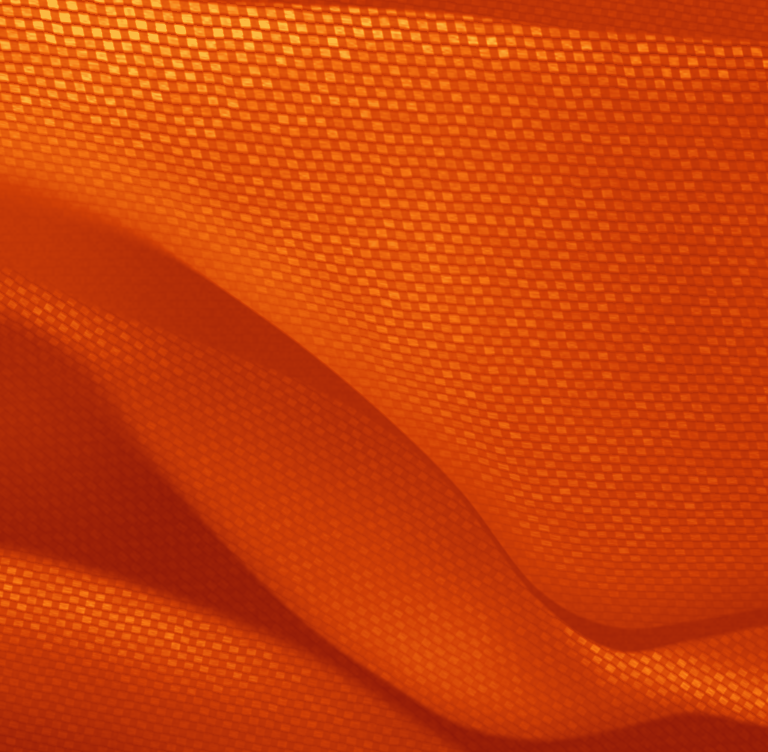
Give the GLSL for this texture, as a WebGL 2 fragment shader.

```glsl
#version 300 es
precision highp float;
// Draped orange woven cloth: lit folds, red hollows and a basket weave.
uniform vec2 u_resolution;
out vec4 fragColor;

// Heights of the fold edges at eleven even steps across the canvas
const float BACK_EDGE[11] = float[](1.03, 1.015, 1.004, 0.997, 0.993, 0.988, 0.98, 0.967, 0.957, 0.95, 0.945);
const float MAIN_EDGE[11] = float[](0.75, 0.718, 0.674, 0.608, 0.534, 0.448, 0.347, 0.217, 0.166, 0.174, 0.191);
const float FOLD_TOP[11] = float[](0.644, 0.602, 0.566, 0.53, 0.488, 0.431, 0.335, 0.203, 0.135, 0.148, 0.168);
const float FOLD_BASE[11] = float[](0.56, 0.50, 0.382, 0.268, 0.169, 0.096, 0.036, 0.016, 0.03, 0.052, 0.035);
const float LOW_EDGE[11] = float[](0.27, 0.245, 0.213, 0.175, 0.13, 0.068, 0.0, -0.07, -0.14, -0.2, -0.26);

float hash(vec2 p) {
    p = fract(p * vec2(0.1031, 0.1137));
    p += dot(p, p.yx + 33.33);
    return fract((p.x + p.y) * p.x * 7.13);
}

float noise(vec2 p) {
    vec2 i = floor(p), f = fract(p);
    f = f * f * (3.0 - 2.0 * f);
    return mix(mix(hash(i), hash(i + vec2(1, 0)), f.x),
               mix(hash(i + vec2(0, 1)), hash(i + vec2(1, 1)), f.x), f.y);
}

// Smooth cubic through the edge heights
float curve(float k[11], float x) {
    float s = clamp(x, 0.0, 0.9999) * 10.0, t = fract(s);
    int i = int(s);
    float a = k[max(i - 1, 0)], b = k[i], c = k[i + 1], d = k[min(i + 2, 10)];
    return b + 0.5 * t * (c - a + t * (2.0 * a - 5.0 * b + 4.0 * c - d + t * (3.0 * (b - c) + d - a)));
}

float blob(vec2 p, vec2 center, vec2 size) {
    vec2 q = (p - center) / size;
    return exp(-dot(q, q));
}

float band(float d, float width) {
    return exp(-d * d / (width * width));
}

float above(float d, float softness) {
    return smoothstep(-softness, softness, d);
}

vec2 turn(vec2 p, float a) {
    return vec2(cos(a) * p.x - sin(a) * p.y, sin(a) * p.x + cos(a) * p.y);
}

// Plain weave: staggered bright floats, dull crossings and short dark gaps
float weave(vec2 q) {
    q += 0.2 * (vec2(noise(q * 0.4), noise(q * 0.4 + 41.0)) - 0.5);
    float row = floor(q.y), s = q.x + row;
    float thread = smoothstep(0.53, 0.2, abs(fract(q.y) - 0.5));
    float over = smoothstep(0.22, 0.66, 0.5 + 0.5 * cos(3.14159 * s));
    float shade = 0.55 + 0.7 * hash(vec2(floor(0.5 * s + 0.5), row) + 7.0);
    float fibre = 0.75 + 0.5 * noise(q * vec2(2.0, 6.0));
    float gap = (1.0 - thread) * (1.0 - over);
    return -0.5 + thread * fibre * (0.38 + 1.2 * over * shade) - 0.45 * gap;
}

// Tone 0..1 to dyed cloth colour
vec3 dye(float t) {
    vec3 c = mix(vec3(0.50, 0.06, 0.03), vec3(0.82, 0.25, 0.025), clamp(t * 2.0, 0.0, 1.0));
    c = mix(c, vec3(0.96, 0.45, 0.07), clamp((t - 0.5) * 4.0, 0.0, 1.0));
    return mix(c, vec3(0.99, 0.72, 0.25), clamp((t - 0.75) * 4.0, 0.0, 1.0));
}

// Broad upper sheet; d is the height above its lower edge
float mainTone(vec2 p, float d, float ridge) {
    float sheen = blob(p, vec2(0.1, 0.94), vec2(0.4, 0.13));
    float middle = blob(p, vec2(0.50, 0.66), vec2(0.26, 0.24));
    float crest = band(ridge + 0.03, 0.035);
    float tone = 0.50 + 0.16 * sheen + 0.08 * middle + 0.06 * crest;
    tone += 0.09 * band(d - 0.06, 0.06) * (1.0 - smoothstep(0.2, 0.6, p.x));
    tone -= 0.09 * smoothstep(0.55, 1.0, p.x) + 0.08 * band(d, 0.04) * smoothstep(0.4, 0.8, p.x);
    float v = p.y + 0.12 * p.x * (1.0 - 0.4 * p.x);
    v -= 0.25 * (0.7 - v) * (0.7 - v) + 0.025 * band(d, 0.1);
    float grain = (0.085 + 0.14 * sheen + 0.03 * middle + 0.10 * crest) * smoothstep(-0.03, 0.15, d);
    return tone + (grain + 0.02) * weave(vec2(p.x + 0.2 * p.y, v) * vec2(82.0, 74.0));
}

// Diagonal fold between its top and base edges
float foldTone(vec2 p, float top, float base) {
    float ridge = band(top - 0.035, 0.04) * (1.0 - smoothstep(0.05, 0.3, p.x));
    float lipLine = 0.125 - 0.30 * (p.x - 0.8) + 0.8 * max(0.79 - p.x, 0.0);
    float lip = band(p.y - lipLine, 0.035) * smoothstep(0.66, 0.78, p.x);
    float tone = 0.34 + 0.10 * smoothstep(0.02, 0.2, top) + 0.15 * ridge + 0.18 * lip;
    tone += 0.10 * blob(p, vec2(0.55, 0.12), vec2(0.22, 0.12)) + 0.05 * smoothstep(0.75, 0.9, p.x);
    tone -= 0.11 * band(base, 0.03);
    return tone + (0.05 + 0.07 * ridge + 0.10 * lip) * weave(turn(p, 0.58) * vec2(96.0, 88.0));
}

// Rounded fold at the lower left; d is the depth below its crest
float lowTone(vec2 p, float d) {
    float crest = band(d - 0.05, 0.065) * (1.0 - smoothstep(0.15, 0.55, p.x));
    float tone = 0.35 + 0.20 * crest - 0.12 * smoothstep(0.16, 0.28, d);
    return tone + (0.05 + 0.10 * crest) * weave(turn(p, 0.2) * vec2(92.0, 90.0));
}

void main() {
    vec2 p = gl_FragCoord.xy / u_resolution;
    float back = p.y - curve(BACK_EDGE, p.x), sheet = p.y - curve(MAIN_EDGE, p.x);
    float top = curve(FOLD_TOP, p.x) - p.y, base = p.y - curve(FOLD_BASE, p.x);
    float low = curve(LOW_EDGE, p.x) - p.y;
    float left = 1.0 - smoothstep(0.0, 0.3, p.x);

    // Layers from the deepest hollow to the front sheet
    float tone = 0.15 + 0.12 * blob(p, vec2(0.0, 0.46), vec2(0.16, 0.14));
    tone += 0.025 * weave(turn(p, 0.7) * 88.0);
    tone = mix(tone, lowTone(p, low), above(low, 0.016));
    tone = mix(tone, foldTone(p, top, base), above(base, 0.006 + 0.05 * left));
    float hollow = 0.30 + 0.12 * left - 0.05 * smoothstep(0.5, 0.8, p.x) + 0.01 * weave(p * 90.0);
    tone = mix(tone, hollow, above(-top, 0.004 + 0.008 * left));
    tone = mix(tone, mainTone(p, sheet, back), above(sheet, 0.003 + 0.035 * left));
    float behind = 0.37 + 0.05 * weave(turn(p, 0.15) * 95.0);
    tone = mix(tone, behind, above(back, 0.004));

    // Uneven dye and fine fibre grain
    tone += 0.03 * (noise(p * 9.0) - 0.5) + 0.035 * (noise(p * 260.0) - 0.5);
    fragColor = vec4(dye(tone), 1.0);
}
```
